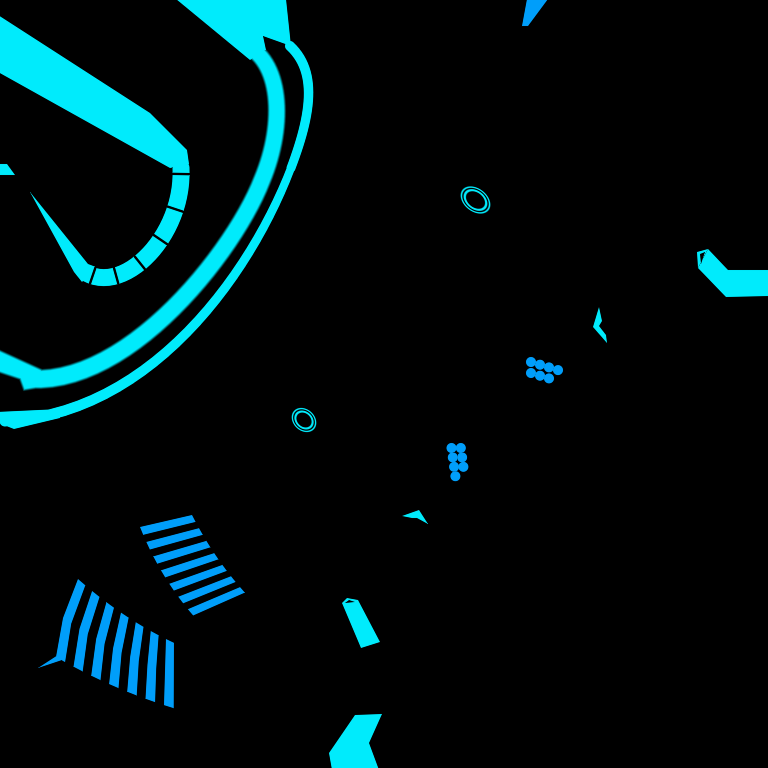
A WebGL 2 fragment shader for this background:

```glsl
#version 300 es
precision highp float;

uniform vec2 u_resolution;
out vec4 fragColor;

float segment(vec2 p, vec2 a, vec2 b) {
  vec2 e = b - a, w = p - a;
  return length(w - e * clamp(dot(w, e) / max(dot(e, e), 1e-6), 0.0, 1.0));
}

// Signed distance to a polygon; corners may repeat
float poly(vec2 p, vec2 a, vec2 b, vec2 c, vec2 d, vec2 e, vec2 f) {
  vec2 v[6] = vec2[6](a, b, c, d, e, f);
  float dist = 1e5, side = 1.0;
  for (int i = 0; i < 6; i++) {
    vec2 s = v[i], t = v[(i + 1) % 6], edge = t - s, w = p - s;
    dist = min(dist, segment(p, s, t));
    bvec3 k = bvec3(p.y >= s.y, p.y < t.y, edge.x * w.y > edge.y * w.x);
    if (all(k) || all(not(k))) side = -side;
  }
  return side * dist;
}
float poly(vec2 p, vec2 a, vec2 b, vec2 c, vec2 d, vec2 e) { return poly(p, a, b, c, d, e, e); }
float poly(vec2 p, vec2 a, vec2 b, vec2 c, vec2 d) { return poly(p, a, b, c, d, d, d); }
float poly(vec2 p, vec2 a, vec2 b, vec2 c) { return poly(p, a, b, c, c, c, c); }

vec2 bezier(float t, vec2 a, vec2 b, vec2 c, vec2 d) {
  vec2 m = mix(b, c, t);
  return mix(mix(mix(a, b, t), m, t), mix(m, mix(c, d, t), t), t);
}

// Curved band whose radius goes from r.x to r.y
float band(vec2 p, vec2 a, vec2 b, vec2 c, vec2 d, vec2 r) {
  float dist = 1e5;
  vec2 last = a;
  for (int i = 1; i <= 28; i++) {
    float t = float(i) / 28.0;
    vec2 next = bezier(t, a, b, c, d);
    dist = min(dist, segment(p, last, next) - mix(r.x, r.y, t));
    last = next;
  }
  return dist;
}

// Double outline of a tilted ellipse
float ring(vec2 p, vec2 center, vec2 radii, float tilt) {
  float c = cos(tilt), s = sin(tilt);
  vec2 q = mat2(c, -s, s, c) * (p - center);
  float d = (length(q / radii) - 1.0) * radii.y;
  return min(abs(d + 0.6) - 0.6, abs(d + 3.2) - 0.9);
}

// Seven dots in two rows
float dots(vec2 p, vec2 start, vec2 along, vec2 across) {
  float d = 1e5;
  for (int i = 0; i < 7; i++)
    d = min(d, length(p - start - along * float(i % 4) - across * float(i / 4)) - 5.0);
  return d;
}

vec2 rail(float i, vec2 start, vec2 advance, vec2 curve) { return start + i * (advance + i * curve); }

// Seven bars between two rails, bowed sideways by a fading bend
float bars(vec2 p, vec2 a, vec2 da, vec2 ca, vec2 b, vec2 db, vec2 cb, float bend) {
  float d = 1e5;
  for (int k = 0; k < 7; k++) {
    float i = float(k), j = i + 0.52;
    vec2 a0 = rail(i, a, da, ca), a1 = rail(j, a, da, ca);
    vec2 b0 = rail(i, b, db, cb), b1 = rail(j, b, db, cb);
    vec2 bow = vec2(bend * (1.0 - i / 6.0), 0);
    d = min(d, poly(p, a0, a1, (a1 + b1) * 0.5 - bow, b1, b0, (a0 + b0) * 0.5 - bow));
  }
  return d;
}

float fill(float d, float blur) { return smoothstep(blur, -blur, d); }

void main() {
  // The canvas is 768 units tall, measured downward from the top
  vec2 p = vec2(gl_FragCoord.x, u_resolution.y - gl_FragCoord.y) * 768.0 / u_resolution.y;
  float soft = 0.6 * 768.0 / u_resolution.y;

  // Hook with its wide bar and tapering tail, cut by ticks
  vec2 h0 = vec2(181, 168), h1 = vec2(184, 235), h2 = vec2(125, 295), h3 = vec2(86, 273);
  float hook = band(p, h0, h1, h2, h3, vec2(8.5));
  hook = min(hook, poly(p, vec2(-2, 15), vec2(150, 113), vec2(187, 150), vec2(189, 164), vec2(170, 168), vec2(-2, 72)));
  hook = min(hook, poly(p, vec2(30, 192), vec2(88, 264), vec2(96, 267), vec2(82, 282), vec2(74, 272)));
  for (int i = 0; i < 6; i++) {
    float t = 0.03 + 0.183 * float(i);
    vec2 c = bezier(t, h0, h1, h2, h3);
    vec2 along = normalize(bezier(t + 0.01, h0, h1, h2, h3) - c);
    vec2 reach = 12.0 * vec2(-along.y, along.x);
    hook = max(hook, 1.2 - segment(p, c - reach, c + reach));
  }

  // Two long sweeping bands and their flared ends
  float inner = band(p, vec2(256, 52), vec2(282, 75), vec2(283, 130), vec2(262, 180), vec2(8, 8.5));
  inner = min(inner, band(p, vec2(262, 180), vec2(235, 250), vec2(130, 385), vec2(30, 379), vec2(8.5, 9)));
  inner = min(inner, poly(p, vec2(-4, 349), vec2(42, 370), vec2(42, 387), vec2(24, 390), vec2(20, 379), vec2(-4, 371)));
  float cyan = band(p, vec2(290, 46), vec2(318, 72), vec2(311, 115), vec2(291, 168), vec2(5, 4.5));
  cyan = min(cyan, band(p, vec2(291, 168), vec2(250, 275), vec2(150, 415), vec2(5, 421), vec2(4, 5.5)));
  cyan = min(cyan, poly(p, vec2(-4, 412), vec2(60, 409), vec2(60, 418), vec2(14, 429), vec2(-4, 422)));
  cyan = min(cyan, poly(p, vec2(176, -1), vec2(286, -1), vec2(291, 46), vec2(263, 36), vec2(266, 50), vec2(250, 60)));
  cyan = min(cyan, poly(p, vec2(-2, 164), vec2(7, 164), vec2(15, 175), vec2(-2, 175)));

  // Angular arms with small slots
  float arm = poly(p, vec2(708, 249), vec2(728, 270), vec2(770, 270), vec2(770, 296), vec2(726, 297), vec2(698, 268));
  arm = min(arm, poly(p, vec2(697, 252), vec2(708, 249), vec2(698, 268)));
  arm = max(arm, -poly(p, vec2(700, 254), vec2(705, 252), vec2(701, 264)));
  float stub = poly(p, vec2(342, 603), vec2(347, 598), vec2(358, 600), vec2(380, 642), vec2(361, 648));
  stub = max(stub, -poly(p, vec2(345, 603), vec2(349, 600), vec2(355, 602)));
  cyan = min(min(cyan, hook), min(arm, stub));
  cyan = min(cyan, poly(p, vec2(355, 715), vec2(382, 714), vec2(369, 743), vec2(379, 770), vec2(332, 770), vec2(329, 753)));

  // Chevrons and rings
  cyan = min(cyan, poly(p, vec2(599, 307), vec2(602, 321), vec2(599, 326), vec2(606, 335), vec2(607, 343), vec2(593, 327)));
  cyan = min(cyan, poly(p, vec2(402, 516), vec2(419, 510), vec2(428, 524), vec2(417, 518), vec2(412, 518)));
  cyan = min(cyan, ring(p, vec2(475.5, 200), vec2(16.5, 11.5), 0.66));
  cyan = min(cyan, ring(p, vec2(304, 420), vec2(13.5, 10.7), 0.75));

  // Blue bars, dots and slivers
  float blue = bars(p, vec2(140, 527), vec2(6, 15.2), vec2(0.33, -0.25), vec2(192, 515), vec2(6.8, 13.4), vec2(0.2, -0.23), 0.0);
  blue = min(blue, bars(p, vec2(78, 579), vec2(14, 12.4), vec2(0.11, -0.4), vec2(56, 657), vec2(17.4, 10), vec2(0.1, -0.33), 4.0));
  blue = min(blue, poly(p, vec2(38, 668), vec2(58, 655), vec2(62, 660)));
  blue = min(blue, poly(p, vec2(527, -1), vec2(548, -1), vec2(528, 26), vec2(522, 26)));
  blue = min(blue, dots(p, vec2(531, 362), vec2(9, 2.7), vec2(0, 11)));
  blue = min(blue, dots(p, vec2(451.5, 448), vec2(1.3, 9.4), vec2(9.3, 0)));

  vec3 color = vec3(0, 0.62, 0.98) * fill(blue, soft);
  color = mix(color, vec3(0, 0.92, 0.99), max(fill(cyan, soft), fill(inner, soft + 1.2)));
  fragColor = vec4(color, 1);
}
```
